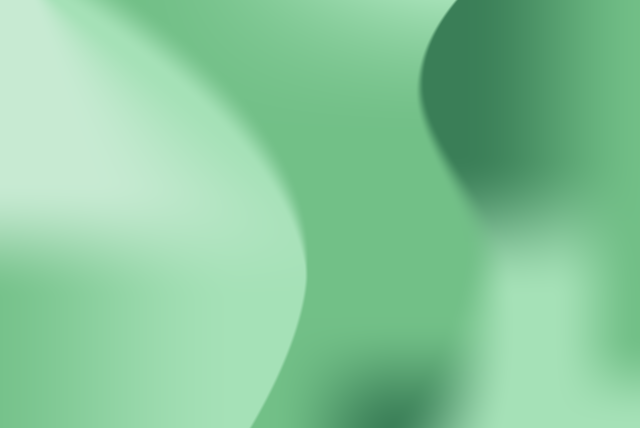
Give the GLSL for this background, as a Shadertoy shader.

```glsl
// Soft green gradient folds: a pale left wave, a mid-green valley and a dark right wave.

const vec3 PALE  = vec3(0.780, 0.918, 0.825);
const vec3 LIGHT = vec3(0.648, 0.882, 0.718);
const vec3 MID   = vec3(0.447, 0.751, 0.530);
const vec3 DARK  = vec3(0.228, 0.495, 0.342);

const vec2 LEFT_CREST   = vec2(0.479, 0.645); // rightmost point of the left wave
const vec2 RIGHT_CREST  = vec2(0.656, 0.205); // leftmost point of the right wave
const vec2 RIGHT_HOLLOW = vec2(0.762, 0.620); // where the right wave recedes most

// Horizontal position of the left wave's edge at depth t (0 top, 1 bottom)
float leftEdge(float t) {
    float d = t - LEFT_CREST.y;
    float drop = d < 0.0 ? 0.76 * pow(-d, 1.95) : 0.46 * pow(d, 1.6);
    return LEFT_CREST.x - drop;
}

// Horizontal position of the right wave's edge at depth t
float rightEdge(float t) {
    float above = max(RIGHT_CREST.y - t, 0.0);
    float below = max(t - RIGHT_HOLLOW.y, 0.0);
    float sway = smoothstep(RIGHT_CREST.y, RIGHT_HOLLOW.y, t);
    return mix(RIGHT_CREST.x, RIGHT_HOLLOW.x, sway)
         + 1.37 * above * above - 0.45 * below * below;
}

// Pale glow above, fading down into a green-to-light sweep
vec3 leftFold(float x, float t) {
    vec3 upper = mix(PALE, LIGHT, smoothstep(0.05 + 0.2 * t, 0.09 + 0.9 * t, x));
    vec3 lower = mix(MID, LIGHT, smoothstep(-0.08, 0.38, x));
    return mix(upper, lower, smoothstep(0.42, 0.70, t));
}

// Mid green, lit from the top right and shaded at the foot
vec3 valley(float x, float t) {
    float sheen = smoothstep(0.2, 0.75, x) * pow(max(1.0 - t / 0.32, 0.0), 1.7);
    float shade = smoothstep(0.42, 0.62, x) * smoothstep(0.74, 1.02, t);
    return mix(mix(MID, LIGHT, sheen), DARK, shade);
}

// Dark shoulder above a light pool, both turning mid green at the right
vec3 rightFold(float x, float t) {
    vec3 shoulder = mix(DARK, MID, smoothstep(0.72, 1.02, x));
    float side = smoothstep(0.86, 1.0, x) * (1.0 - smoothstep(0.78, 1.0, t));
    vec3 pool = mix(LIGHT, MID, side);
    return mix(shoulder, pool, smoothstep(0.36, 0.70, t));
}

void mainImage(out vec4 fragColor, in vec2 fragCoord) {
    vec2 uv = fragCoord / iResolution.xy;
    float x = uv.x, t = 1.0 - uv.y;
    float pixel = 1.0 / iResolution.x;

    // Edge softness: the left wave sharpens downward, the right one blurs
    float leftSoft = mix(0.060, 0.002, clamp(t / 0.62, 0.0, 1.0)) + pixel;
    float rightSoft = 0.002 + 0.09 * t * t + pixel;

    float fromLeft = x - leftEdge(t);
    float fromRight = x - rightEdge(t);
    vec3 color = valley(x, t);
    color = mix(color, rightFold(x, t), smoothstep(-rightSoft, rightSoft, fromRight));
    color = mix(leftFold(x, t), color, smoothstep(-leftSoft, leftSoft, fromLeft));
    fragColor = vec4(color, 1.0);
}
```
